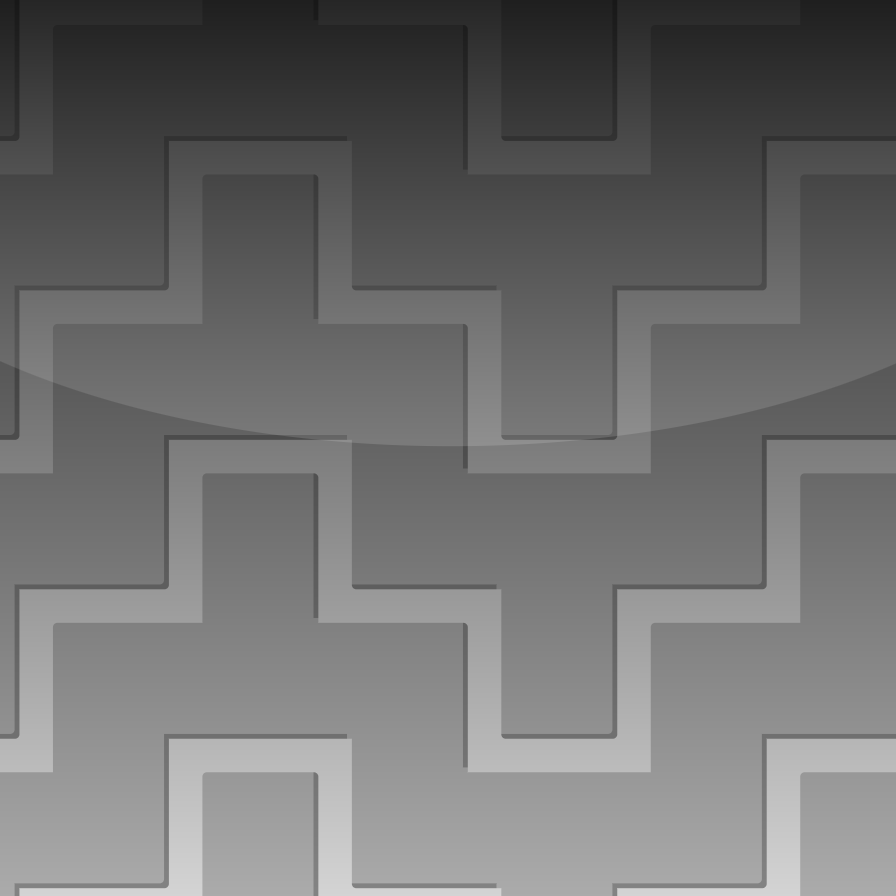
Reproduce this pattern procedurally as a WebGL 1 fragment shader.

```glsl
precision highp float;

// Stepped meander bands with an engraved shadow on a grey gradient, under a gloss.
// Every node of a square grid is a bend; mirroring each cell by its column and
// row parity folds the whole pattern into a single L-shaped corner.

#define STEP 0.1668                  // spacing of the bends
#define ORIGIN vec2(0.0404, 0.1760)  // one bend, measured from the top left
#define HALF_WIDTH 0.0187            // half the band width
#define FILLET 0.0050                // radius of the inner corners
#define SHADOW_OFFSET 0.0054         // shadow shift, up and left
#define BAND_GAIN 1.24
#define SHADOW_GAIN 0.77
#define BASE_TOP 0.12
#define BASE_BOTTOM 0.67
#define GLOSS_CENTER vec2(0.503, 0.130)
#define GLOSS_RADII vec2(0.750, 0.368)
#define GLOSS_SLOPE 0.29             // gloss opacity gained per unit downwards

uniform vec2 u_resolution;

// Signed distance to the bands, negative inside; p has y pointing down.
float bandDistance(vec2 p) {
  vec2 grid = (p - ORIGIN) / STEP;
  vec2 node = floor(grid + 0.5);
  vec2 q = (grid - node) * STEP;

  // Point both arms of this bend along +x and +y.
  float armX = 2.0 * mod(node.x + node.y, 2.0) - 1.0;
  float armY = mod(node.x, 4.0) < 1.5 ? armX : -armX;
  q *= vec2(armX, armY);

  // Sharp outer corner, rounded inner corner.
  float outer = -min(q.x, q.y) - HALF_WIDTH;
  vec2 c = HALF_WIDTH + FILLET - q;
  float inner = min(max(c.x, c.y), 0.0) + length(max(c, 0.0)) - FILLET;
  return max(outer, -inner);
}

// Antialiased coverage of a signed distance.
float coverage(float d, float pixel) {
  return clamp(0.5 - d / pixel, 0.0, 1.0);
}

void main() {
  float pixel = 1.0 / u_resolution.y;
  vec2 p = gl_FragCoord.xy * pixel;
  p.y = 1.0 - p.y;

  // Vertical gradient with the shadow and the band laid over it.
  float base = mix(BASE_TOP, BASE_BOTTOM, p.y);
  float band = coverage(bandDistance(p), pixel);
  float shadow = coverage(bandDistance(p + SHADOW_OFFSET), pixel);
  float shade = base * mix(1.0, SHADOW_GAIN, shadow);
  shade = mix(shade, base * BAND_GAIN, band);

  // Elliptical gloss, fading out towards the top.
  vec2 e = (p - GLOSS_CENTER) / GLOSS_RADII;
  float ellipse = (length(e) - 1.0) * GLOSS_RADII.y;
  float gloss = coverage(ellipse, pixel) * GLOSS_SLOPE * p.y;
  shade = mix(shade, 1.0, gloss);

  gl_FragColor = vec4(vec3(shade), 1.0);
}
```
